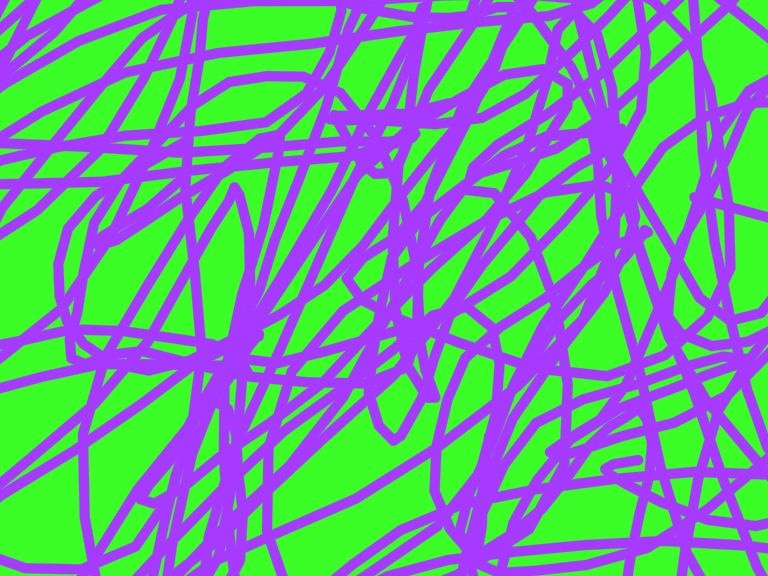
Give the GLSL for this pattern, as a WebGL 1 fragment shader.

```glsl
precision highp float;
// A dense felt-pen scribble of violet looping strokes on bright green.

uniform vec2 u_resolution;

#define LOOPS 42            // number of scribbled loops
#define STEPS 24            // straight pieces per loop
#define PEN_RADIUS 0.0089   // half stroke width, in canvas heights
#define MAIN_ANGLE 0.9      // prevailing stroke direction, radians
#define ANGLE_SPREAD 1.5    // largest deviation from it
#define OVERSCAN 0.1        // how far loop centres may leave the canvas
#define WOBBLE 0.006        // unsteadiness of the hand
#define SEED 5.0
#define GREEN vec3(0.23, 0.995, 0.15)
#define VIOLET vec3(0.65, 0.23, 1.0)

const float TAU = 6.2831853;

vec4 hash4(float n) {
  vec4 p = fract(n * vec4(0.1031, 0.1030, 0.0973, 0.1099));
  p += dot(p, p.wzxy + 33.33);
  return fract((p.xxyz + p.yzzw) * p.zywx);
}

float segmentDistance(vec2 p, vec2 a, vec2 b) {
  vec2 ab = b - a;
  float along = clamp(dot(p - a, ab) / max(dot(ab, ab), 1e-8), 0.0, 1.0);
  return length(p - a - ab * along);
}

// Bent, unsteady ellipse: bend.x arches it, bend.y gives it an S shape.
vec2 loopPoint(float t, vec2 radii, vec2 bend, float phase) {
  vec2 p = radii * vec2(cos(t), sin(t) + 0.4 * sin(2.0 * t + phase));
  p.y += bend.x * cos(2.0 * t) + bend.y * cos(3.0 * t);
  return p + WOBBLE * vec2(cos(5.0 * t + phase), sin(7.0 * t + phase));
}

float scribbleDistance(vec2 uv, float aspect) {
  float nearest = 1.0;
  for (int i = 0; i < LOOPS; i++) {
    float id = float(i) + SEED;
    vec4 shape = hash4(id * 17.3);
    vec4 style = hash4(id * 29.7 + 11.0);

    // Evenly spread centres, directions gathered around the main angle
    vec2 spread = fract(id * vec2(0.7549, 0.5698));
    vec2 center = mix(vec2(-OVERSCAN), vec2(aspect, 1.0) + OVERSCAN, spread);
    float turn = 2.0 * shape.x - 1.0;
    float angle = MAIN_ANGLE + ANGLE_SPREAD * turn * turn * turn;
    vec2 radii = vec2(mix(0.3, 0.75, shape.y), mix(0.03, 0.28, shape.z * shape.z));
    vec2 bend = (style.xy - 0.5) * vec2(0.2, 0.08);
    float phase = TAU * shape.w;
    float sweep = style.z > 0.8 ? 0.8 * TAU : TAU;

    // Pixel in the loop's own frame; skip loops that are out of reach
    vec2 dir = vec2(cos(angle), sin(angle));
    vec2 offset = uv - center;
    vec2 q = vec2(dot(offset, dir), dot(offset, vec2(-dir.y, dir.x)));
    vec2 reach = vec2(radii.x, 1.4 * radii.y + abs(bend.x) + abs(bend.y)) + 0.03;
    if (abs(q.x) > reach.x || abs(q.y) > reach.y) continue;

    float start = TAU * style.w;
    vec2 previous = loopPoint(start, radii, bend, phase);
    for (int j = 1; j <= STEPS; j++) {
      float t = start + sweep * float(j) / float(STEPS);
      vec2 next = loopPoint(t, radii, bend, phase);
      nearest = min(nearest, segmentDistance(q, previous, next));
      previous = next;
    }
  }
  return nearest;
}

void main() {
  vec2 uv = gl_FragCoord.xy / u_resolution.y;
  float d = scribbleDistance(uv, u_resolution.x / u_resolution.y);

  // Edge blended over about one pixel
  float ink = clamp(0.5 + (PEN_RADIUS - d) * u_resolution.y / 1.2, 0.0, 1.0);
  gl_FragColor = vec4(mix(GREEN, VIOLET, ink), 1.0);
}
```
